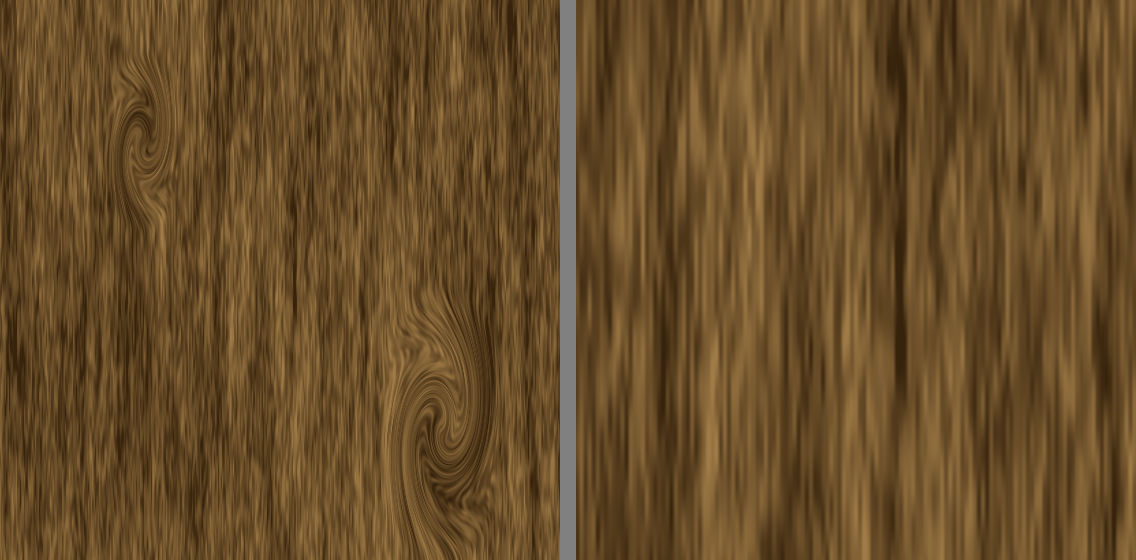
Left, the full canvas; right, a detail of the centre.
Reproduce this texture procedurally as a Shadertoy shader.

```glsl
// Dark brown wood with fine vertical grain and two twirled knots.

const vec3 DARK_WOOD = vec3(0.29, 0.20, 0.088);
const vec3 LIGHT_WOOD = vec3(0.54, 0.41, 0.228);

float hash(vec2 p) {
    vec3 q = fract(p.xyx * 0.1031);
    q += dot(q, q.yzx + 33.33);
    return fract((q.x + q.y) * q.z);
}

// Smooth noise along one fibre, shifted so that fibres do not line up
float fibre(float column, float y, float seed) {
    y += 50.0 * hash(vec2(column, seed + 7.0));
    float cell = floor(y);
    float blend = smoothstep(0.0, 1.0, y - cell);
    return mix(hash(vec2(column, cell + seed)),
               hash(vec2(column, cell + 1.0 + seed)), blend);
}

// Streaks centred on zero; those finer than the pixel footprint fade out
float streaks(vec2 p, vec2 frequency, float footprint, float seed) {
    p = p * frequency + 200.0;
    float column = floor(p.x);
    float blend = smoothstep(0.0, 1.0, p.x - column);
    float value = mix(fibre(column, p.y, seed),
                      fibre(column + 1.0, p.y, seed), blend);
    float fade = 1.0 - smoothstep(0.9, 2.2, footprint * frequency.x);
    return (value - 0.5) * fade;
}

// Rotates the inside of an ellipse, most strongly at its centre
vec2 twirl(vec2 p, vec2 centre, vec2 radius, float angle) {
    vec2 d = (p - centre) / radius;
    float falloff = max(1.0 - length(d), 0.0);
    float turn = angle * falloff * falloff;
    float c = cos(turn), s = sin(turn);
    return centre + radius * vec2(c * d.x - s * d.y, s * d.x + c * d.y);
}

// Tone of the wood: 0 is dark, 1 is light
float woodTone(vec2 p, float footprint) {
    float tone = 0.46;
    tone += 0.35 * streaks(p, vec2(10.0, 1.6), footprint, 11.0);
    tone += 0.65 * streaks(p, vec2(34.0, 2.6), footprint, 23.0);
    tone += 0.55 * streaks(p, vec2(80.0, 5.0), footprint, 37.0);
    tone += 0.60 * streaks(p, vec2(190.0, 14.0), footprint, 53.0);
    tone += 0.95 * streaks(p, vec2(410.0, 34.0), footprint, 71.0);
    return tone;
}

void mainImage(out vec4 fragColor, in vec2 fragCoord) {
    vec2 uv = fragCoord / iResolution.xy;

    // Knots
    vec2 p = twirl(uv, vec2(0.255, 0.746), vec2(0.076, 0.164), 4.5);
    p = twirl(p, vec2(0.788, 0.238), vec2(0.127, 0.255), 4.5);

    // Grain
    float footprint = length(vec2(dFdx(p.x), dFdy(p.x)));
    float tone = clamp(woodTone(p, footprint), -0.3, 1.35);
    fragColor = vec4(mix(DARK_WOOD, LIGHT_WOOD, tone), 1.0);
}
```
